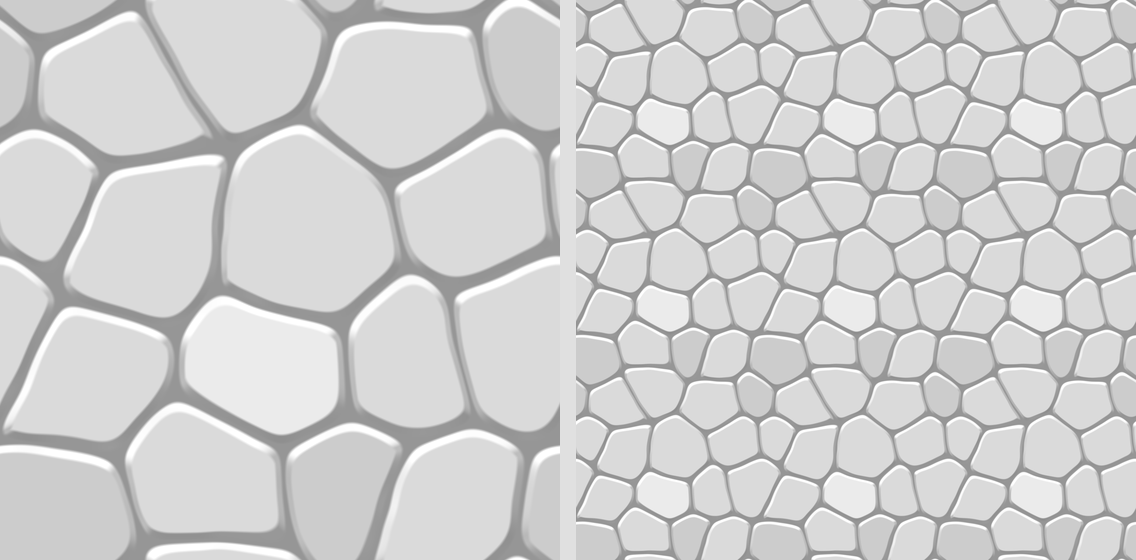
Left: one tile. Right: repeated 3 by 3.
Give the GLSL for this texture, as a WebGL 1 fragment shader.

```glsl
precision highp float;
// Tiling wall of irregular flat stones with rounded bevels, lit from above.

uniform vec2 u_resolution;

const float CELLS = 4.0; // stones per side, even so that staggered rows wrap

float hash(vec2 p, float seed) {
    return fract(sin(dot(p, vec2(127.1, 311.7)) + seed * 74.7) * 43758.5453);
}

// Value noise that repeats after a whole number of lattice steps.
float wrapNoise(vec2 p, float period, float seed) {
    vec2 i = floor(p);
    vec2 f = fract(p);
    f = f * f * (3.0 - 2.0 * f);
    vec2 lo = mod(i, period);
    vec2 hi = mod(i + 1.0, period);
    return mix(mix(hash(lo, seed), hash(vec2(hi.x, lo.y), seed), f.x),
               mix(hash(vec2(lo.x, hi.y), seed), hash(hi, seed), f.x), f.y);
}

// Stone centre in xy, size weight in z; odd rows are staggered.
vec3 stoneSite(vec2 cell) {
    vec2 id = mod(cell, CELLS);
    vec2 jitter = 0.5 + 0.68 * (vec2(hash(id, 1.0), hash(id, 2.0)) - 0.5);
    float stagger = 0.5 * mod(id.y, 2.0) - 0.25;
    return vec3(cell + jitter + vec2(stagger, 0.0), 0.34 * sqrt(hash(id, 3.0)));
}

float stoneTone(vec2 cell) {
    float pick = hash(mod(cell, CELLS), 4.0);
    float tone = mix(0.80, 0.855, step(0.2, pick));
    return mix(tone, 0.92, step(0.86, pick));
}

void main() {
    vec2 p = gl_FragCoord.xy / u_resolution * CELLS;
    vec2 warp = vec2(wrapNoise(p * 2.0, CELLS * 2.0, 5.0),
                     wrapNoise(p * 2.0, CELLS * 2.0, 6.0));
    p += 0.09 * (warp - 0.5);
    vec2 base = floor(p);

    // Owning stone: the site with the least weighted squared distance.
    float nearest = 1e3;
    vec2 ownCell = base;
    vec3 own = vec3(0.0);
    for (int y = -2; y <= 2; y++) {
        for (int x = -2; x <= 2; x++) {
            vec2 cell = base + vec2(float(x), float(y));
            vec3 site = stoneSite(cell);
            vec2 toSite = site.xy - p;
            float power = dot(toSite, toSite) - site.z;
            if (power < nearest) {
                nearest = power;
                ownCell = cell;
                own = site;
            }
        }
    }

    // Soft minimum of edge distances rounds the corners and blends normals.
    const float ROUNDING = 0.048;
    float total = 0.0;
    vec2 outward = vec2(0.0);
    for (int y = -2; y <= 2; y++) {
        for (int x = -2; x <= 2; x++) {
            vec2 cell = base + vec2(float(x), float(y));
            vec3 site = stoneSite(cell);
            vec2 across = site.xy - own.xy;
            float span = length(across);
            if (span > 0.001) {
                vec2 toSite = site.xy - p;
                float edge = (dot(toSite, toSite) - site.z - nearest) / (2.0 * span);
                float share = exp(-edge / ROUNDING);
                total += share;
                outward += share * across / span;
            }
        }
    }
    float rough = wrapNoise(p * 5.0, CELLS * 5.0, 7.0);
    float inset = -ROUNDING * log(max(total, 1e-12)) - 0.014 * rough;
    vec2 normal = outward / max(length(outward), 1e-4);

    // Bevel light: white above, dark below, mid grey at the sides.
    float light = dot(normal, normalize(vec2(-0.3, 0.95)));
    float bevel = mix(0.73, 1.0, smoothstep(0.2, 0.75, light));
    bevel = mix(bevel, 0.58, smoothstep(0.05, 0.7, -light));
    bevel += 0.05 * (rough - 0.5);

    // Mortar, then bevel, then the flat face.
    float width = mix(0.043, 0.066, abs(light));
    float shade = mix(0.59, bevel, smoothstep(-0.004, 0.02, inset));
    shade = mix(shade, stoneTone(ownCell), smoothstep(width - 0.012, width + 0.012, inset));
    gl_FragColor = vec4(vec3(clamp(shade, 0.0, 1.0)), 1.0);
}
```
